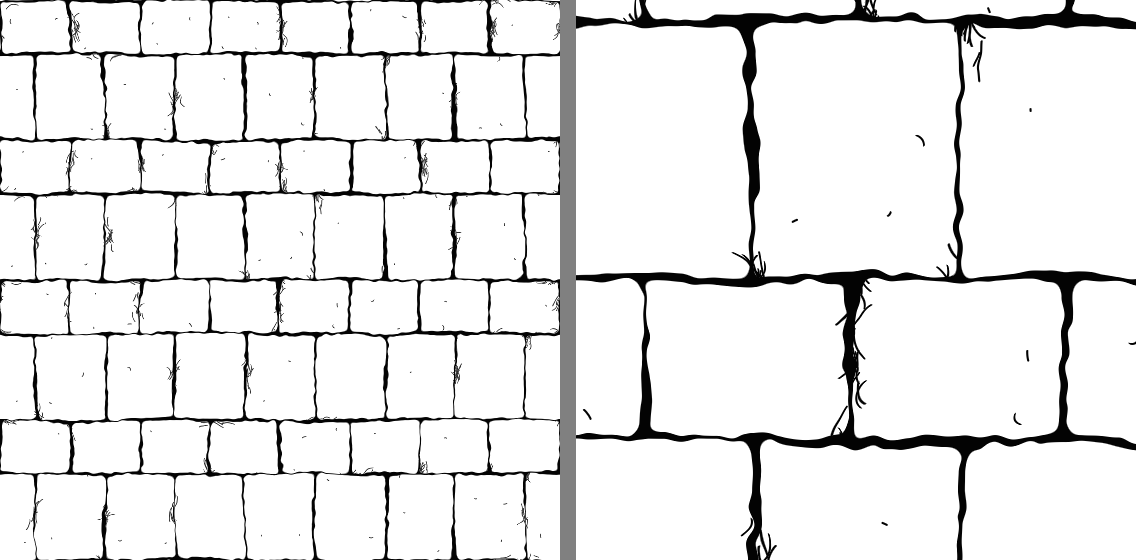
Left, the full canvas; right, a detail of the centre.
Write a Shadertoy shader that draws this pattern.

```glsl
// Integer hash: three values in 0..1 from non-negative whole numbers
vec3 hash(vec3 id) {
    uvec3 v = uvec3(id + 0.5) * 1664525u + 1013904223u;
    v.x += v.y * v.z; v.y += v.z * v.x; v.z += v.x * v.y;
    v ^= v >> 16u;
    v.x += v.y * v.z; v.y += v.z * v.x; v.z += v.x * v.y;
    return vec3(v >> 8u) / 16777216.0;
}

// Value noise that wraps after a whole period
float noise(vec2 p, vec2 period, float seed) {
    vec2 i = floor(p), f = fract(p);
    f *= f * (3.0 - 2.0 * f);
    vec2 a = mod(i, period), b = mod(i + 1.0, period);
    return mix(mix(hash(vec3(a, seed)).x, hash(vec3(b.x, a.y, seed)).x, f.x),
               mix(hash(vec3(a.x, b.y, seed)).x, hash(vec3(b, seed)).x, f.x), f.y);
}

// Uneven half width along one side of a joint
float inkWidth(float sideId, float along, float seed) {
    float slow = noise(vec2(sideId, along * 2.0), vec2(16), seed);
    float fast = noise(vec2(sideId, along * 11.0), vec2(16, 88), seed + 1.0);
    return 0.007 + 0.025 * smoothstep(0.3, 0.8, mix(slow, fast, 0.4));
}

float smoothMin(float a, float b, float k) {
    float h = max(k - abs(a - b), 0.0) / k;
    return min(a, b) - h * h * k * 0.25;
}

// Distance to a thin bent pen stroke
float stroke(vec2 p, float angle, float halfLength, float bend) {
    float c = cos(angle), s = sin(angle);
    p = mat2(c, -s, s, c) * p;
    p.y += bend * p.x * p.x;
    p.x -= clamp(p.x, -halfLength, halfLength);
    return length(p) - 0.005;
}

// Tangles of strokes at the ends and middle of an upright joint
float scribbles(vec2 p, float height, float column, float row) {
    float d = 1.0;
    for (int spot = 0; spot < 3; spot++) {
        float place = float(spot);
        vec3 kind = hash(vec3(column, row, 10.0 + place));
        if (kind.x > 0.3) continue;
        bool upright = spot == 1 || kind.z > 0.5;
        vec2 reach = upright ? vec2(0.08, 0.24) : vec2(0.3, 0.08);
        vec2 center = vec2((kind.y - 0.5) * 0.12, place * 0.5 * height);
        int count = 4 + int(kind.y * 13.0);
        for (int i = 0; i < count; i++) {
            vec3 where = hash(vec3(column + 8.0 * row, place, 20 + i));
            vec3 shape = hash(vec3(column + 8.0 * row, place, 60 + i));
            vec2 offset = reach * (2.0 * where.xy - 1.0) * where.z;
            float angle = (upright ? 1.57 : 0.0) + (shape.x - 0.5) * 1.2;
            d = min(d, stroke(p - center - offset, angle, 0.03 + 0.07 * shape.y, (shape.z - 0.5) * 14.0));
        }
    }
    return d;
}

// Sparse short flecks on the stone faces
float flecks(vec2 p) {
    vec2 cell = mod(floor(p * 2.0), 16.0);
    vec3 where = hash(vec3(cell, 100)), shape = hash(vec3(cell, 101));
    if (where.x > 0.33) return 1.0;
    vec2 q = (fract(p * 2.0) - 0.25 - 0.5 * where.yz) * 0.5;
    return stroke(q, shape.x * 6.283, 0.004 + 0.028 * shape.y * shape.y, (shape.z - 0.5) * 40.0);
}

void mainImage(out vec4 fragColor, in vec2 fragCoord) {
    vec2 canvas = fragCoord / iResolution.xy * 8.0;
    float pixel = 8.0 / iResolution.y;

    // Hand-drawn wobble, broad and fine
    vec2 p = canvas;
    p += 0.05 * (vec2(noise(canvas * 2.0, vec2(16), 1.0), noise(canvas * 2.0, vec2(16), 2.0)) - 0.5);
    p += 0.025 * (vec2(noise(canvas * 12.0, vec2(96), 3.0), noise(canvas * 12.0, vec2(96), 4.0)) - 0.5);

    // Alternate tall and short courses, shifted by half a stone
    float y = mod(p.y, 2.0);
    bool tall = y < 1.23;
    float height = tall ? 1.23 : 0.77;
    float row = 2.0 * floor(mod(p.y, 8.0) / 2.0) + (tall ? 0.0 : 1.0);
    y -= tall ? 0.0 : 1.23;
    float x = p.x - (tall ? 0.5 : 0.0);
    float joint = floor(x + 0.5);
    float column = mod(joint, 8.0);
    x -= joint;

    // Bed and upright joints meet in small fillets
    float upper = step(height * 0.5, y);
    float bedSide = 2.0 * mod(row + upper, 8.0) + 1.0 - upper;
    float bed = min(y, height - y) - inkWidth(bedSide, p.x, 5.0);
    float weight = 0.55 + 0.9 * hash(vec3(column, row, 9)).x;
    float upright = abs(x) - weight * inkWidth(2.0 * column + step(0.0, x), p.y, 7.0);
    float d = smoothMin(bed, upright, 0.07);

    d = min(d, scribbles(vec2(x, y), height, column, row));
    d = min(d, flecks(canvas));
    float ink = clamp(0.5 - d / pixel, 0.0, 1.0);
    fragColor = vec4(mix(vec3(1), vec3(0.01), ink), 1);
}
```
